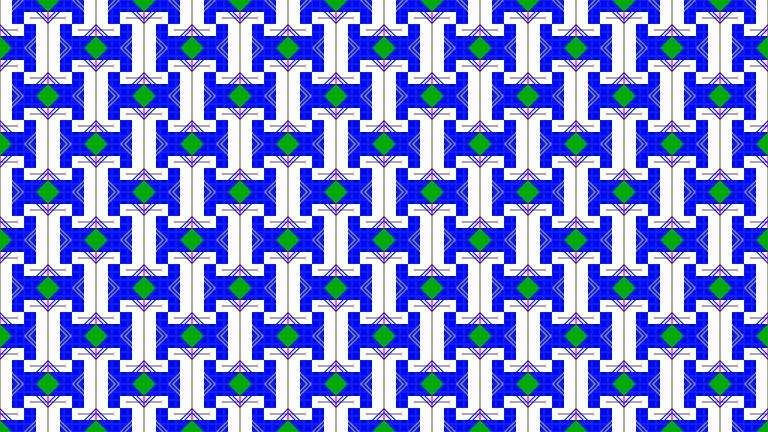
Reproduce this pattern procedurally as a WebGL 1 fragment shader.

```glsl
precision highp float;
// Interlocking H panels in blue on white, staggered by half a repeat.
// Two offset lattices are folded to one motif each; distance functions give
// the panels, their grid, diamonds, nested chevrons and the grey I-shaped rules.

uniform vec2 u_resolution;

#define REPEATS 8.0
#define GRID_STEP 0.08333
#define GRID_WIDTH 0.007
#define RULE_WIDTH 0.021
#define CHEVRON_WIDTH 0.011
#define CHEVRON_RADIUS 0.242
#define CHEVRON_GAP 0.042
#define DIAMOND_RADIUS 0.125
#define BLUE vec3(0.0, 0.0, 1.0)
#define GREEN vec3(0.0, 0.667, 0.0)
#define GREY vec3(0.667)
#define TEAL vec3(0.0, 0.62, 0.62)

float pixel; // size of one pixel in repeat units

float coverage(float d) {
  return clamp(0.5 - d / pixel, 0.0, 1.0);
}

float box(vec2 q, vec2 halfSize) {
  vec2 d = abs(q) - halfSize;
  return max(d.x, d.y);
}

float diamond(vec2 q, float radius) {
  return (abs(q.x) + abs(q.y) - radius) * 0.70711;
}

// Wide box with a notch cut from its top and bottom.
float panelH(vec2 q) {
  float notch = max(abs(q.x) - 0.25, 0.125 - abs(q.y));
  return max(box(q, vec2(0.375, 0.25)), -notch);
}

// Two concentric diamond outlines.
float chevrons(vec2 q) {
  float outer = abs(diamond(q, CHEVRON_RADIUS));
  float inner = abs(diamond(q, CHEVRON_RADIUS - CHEVRON_GAP));
  return min(outer, inner) - 0.5 * CHEVRON_WIDTH;
}

// Upright stem with a crossbar at either end.
float ruleI(vec2 q) {
  float stem = box(q, vec2(0.5 * RULE_WIDTH, 0.3125));
  float bar = box(vec2(q.x, abs(q.y) - 0.3125), vec2(0.1875, 0.5 * RULE_WIDTH));
  return min(stem, bar);
}

// Short upright ticks above and below the diamond.
float ticks(vec2 q) {
  return box(vec2(q.x, abs(q.y) - 0.17), vec2(0.007, 0.045));
}

vec2 fold(vec2 p) {
  return fract(p + 0.5) - 0.5;
}

void main() {
  pixel = REPEATS / u_resolution.x;
  vec2 p = gl_FragCoord.xy * pixel;

  // Gather both half-repeat lattices; touching panels add up without a seam.
  float panel = 0.0;
  float gem = 0.0;
  float blueLine = 0.0;
  float greyLine = 0.0;
  float rule = 0.0;
  float tick = 0.0;
  for (int i = 0; i < 2; i++) {
    float shift = 0.5 * float(i);
    vec2 site = fold(p + shift);
    vec2 gap = fold(p + vec2(0.5 - shift, shift));
    panel += coverage(panelH(site));
    gem = max(gem, coverage(diamond(site, DIAMOND_RADIUS)));
    blueLine = max(blueLine, coverage(chevrons(site)));
    tick = max(tick, coverage(ticks(site)));
    greyLine = max(greyLine, coverage(chevrons(gap)));
    rule = max(rule, coverage(ruleI(gap)));
  }
  panel = min(panel, 1.0);

  // White ground with grey rules and blue chevrons.
  vec3 ground = mix(vec3(1.0), GREY, rule);
  ground = mix(ground, BLUE, blueLine);
  ground = mix(ground, vec3(0.9, 0.0, 0.75), tick);

  // Blue panel with a fine grid and grey chevrons.
  vec2 cell = abs(fract(p / GRID_STEP + 0.5) - 0.5) * GRID_STEP;
  float grid = coverage(min(cell.x, cell.y) - 0.5 * GRID_WIDTH);
  vec3 face = mix(BLUE, TEAL, 0.75 * grid);
  face = mix(face, GREY, greyLine);

  vec3 color = mix(ground, face, panel);
  color = mix(color, GREEN, gem);
  gl_FragColor = vec4(color, 1.0);
}
```
